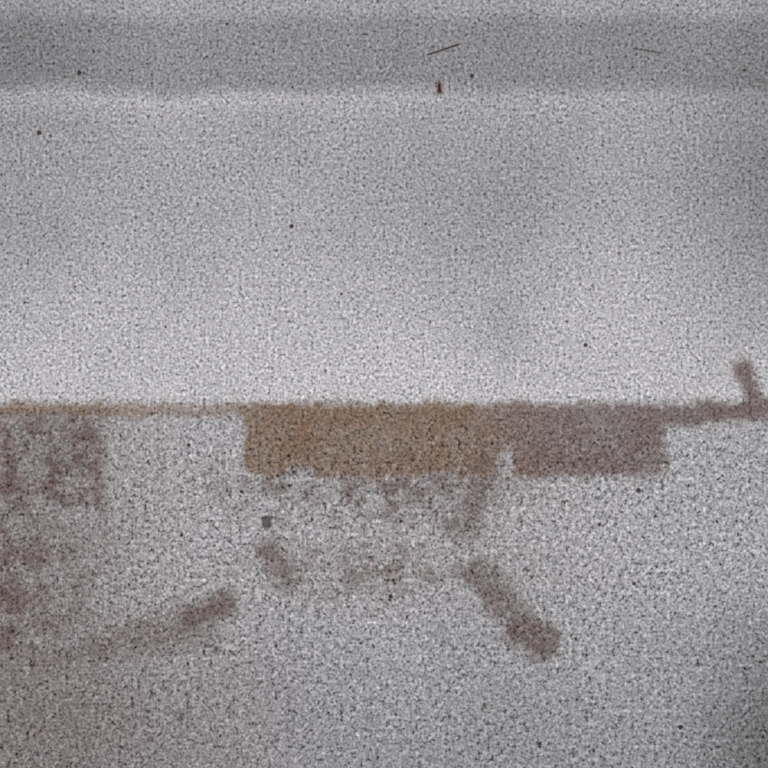
Reproduce this texture procedurally as a Shadertoy shader.

```glsl
// Worn grey carpet with a brown water-stained band, drips, blotches and debris.
#define PILE_SCALE 235.0
#define PILE_DEPTH 0.36
#define EDGE_WOBBLE 0.016
#define SEAM_Y 0.474
#define FOLD_Y 0.884
#define SPECK_CELLS 15.0
#define SPECK_CHANCE 0.15
#define CLEAN_TINT vec3(1.0, 0.99, 1.005)
#define RUST vec3(0.47, 0.385, 0.325)
#define GRIME vec3(0.40, 0.345, 0.34)
#define DEBRIS vec3(0.20, 0.17, 0.17)

vec2 hash2(vec2 p) {
  vec3 q = fract(p.xyx * vec3(.1031, .1030, .0973));
  q += dot(q, q.yzx + 33.33);
  return fract((q.xx + q.yz) * q.zy);
}

float corner(vec2 cell, vec2 o, vec2 f) {
  return dot(hash2(cell + o) * 2. - 1., f - o);
}

float noise(vec2 p) {
  vec2 i = floor(p), f = fract(p), u = f * f * (3. - 2. * f);
  return mix(mix(corner(i, vec2(0), f), corner(i, vec2(1, 0), f), u.x),
             mix(corner(i, vec2(0, 1), f), corner(i, vec2(1), f), u.x), u.y);
}

float fbm(vec2 p) {
  float sum = 0., amp = 1.;
  for (int i = 0; i < 4; i++) {
    sum += amp * noise(p);
    p = mat2(1.6, 1.2, -1.2, 1.6) * p + 17.3;
    amp *= .55;
  }
  return sum;
}

// Capsule from e.xy to e.zw
float capsule(vec2 p, vec4 e, float r) {
  vec2 d = e.zw - e.xy, a = p - e.xy;
  return length(a - d * clamp(dot(a, d) / dot(d, d), 0., 1.)) - r;
}

// Box from lower left e.xy to upper right e.zw
float box(vec2 p, vec4 e) {
  vec2 d = abs(p - .5 * (e.xy + e.zw)) - .5 * (e.zw - e.xy);
  return length(max(d, 0.)) + min(max(d.x, d.y), 0.);
}

float inside(float d, float soft) { return 1. - smoothstep(-soft, soft, d); }

float streak(vec2 p, vec4 e, float r, float soft) { return inside(capsule(p, e, r), soft); }

float dotMark(vec2 p, float x, float y, float r) { return inside(length(p - vec2(x, y)) - r, .004); }

// Soft ellipse: centre e.xy, size e.zw
float glow(vec2 p, vec4 e) {
  vec2 q = (p - e.xy) / e.zw;
  return exp(-dot(q, q));
}

// Brightness of the clean carpet: fold, pale ridge and broad shadows
float wear(vec2 p, float cloud) {
  float upper = mix(.735, .64, smoothstep(.48, .78, p.y));
  upper += .05 * glow(p, vec4(.15, .872, .5, .018));
  upper = mix(upper, .55, smoothstep(-.014, .014, p.y - FOLD_Y + .02 * cloud));
  upper += .07 * smoothstep(.965, .99, p.y + .01 * cloud);
  float lower = mix(.57, .645, smoothstep(0., .3, p.y));
  float v = mix(lower, upper, smoothstep(-.012, .012, p.y - SEAM_Y));
  v -= .05 * glow(p, vec4(.64, .71, .1, .13));
  v -= .05 * glow(p, vec4(.66, .57, .04, .05));
  v -= .12 * glow(p, vec4(1.03, .75, .12, .22));
  v -= .17 * glow(p, vec4(1.02, 0, .1, .17));
  v -= .05 * glow(p, vec4(0, .85, .12, .3));
  return v + .03 * cloud;
}

// Rust band: ragged underside, arm and spur on the right
float bandDistance(vec2 p, float ragged) {
  vec2 s = p + vec2(0, .04 * ragged * inside(p.y - .43, .03));
  float d = box(s, vec4(.318, .385, .655, SEAM_Y));
  d = min(d, box(p, vec4(.64, .38, .865, SEAM_Y)));
  d = min(d, box(p, vec4(-.1, .458, .92, SEAM_Y)));
  d = min(d, capsule(p, vec4(.86, .457, 1.02, .47), .014));
  d = min(d, capsule(p, vec4(.985, .475, .968, .52), .013));
  return max(d, -capsule(p, vec4(.655, .385, .657, .403), .011));
}

// Coverage of the purple-brown grime below the seam
float grimeAmount(vec2 p, float cloud) {
  float patches = smoothstep(-.35, .35, cloud);
  float g = (.55 + .4 * patches) * inside(box(p, vec4(-.1, .33, .14, .47)), .02);
  g = max(g, (.65 + .3 * patches) * glow(p, vec4(-.03, .24, .19, .24)));
  g = max(g, .55 * glow(p, vec4(.06, .06, .2, .15)));
  g = max(g, .75 * streak(p, vec4(.08, .145, .25, .185), .028, .04));
  g = max(g, .9 * streak(p, vec4(.25, .195, .29, .213), .018, .014));
  g = max(g, .7 * streak(p, vec4(.625, .255, .675, .19), .02, .014));
  g = max(g, .9 * streak(p, vec4(.68, .18, .705, .165), .023, .01));
  g = max(g, .75 * streak(p, vec4(.63, .38, .605, .32), .026, .025));
  g = max(g, .75 * streak(p, vec4(.355, .28, .375, .25), .018, .02));
  g = max(g, (.15 + .75 * patches) * glow(p, vec4(.48, .365, .18, .05)));
  g = max(g, (.12 + .5 * patches) * glow(p, vec4(.49, .26, .17, .04)));
  return g * inside(p.y - .467, .012);
}

// Loose specks, one candidate per jittered cell
float specks(vec2 p) {
  vec2 cell = floor(p * SPECK_CELLS), r = hash2(cell + 41.);
  vec2 centre = (cell + .2 + .6 * hash2(cell + 7.)) / SPECK_CELLS;
  return step(r.x, SPECK_CHANCE) * inside(length(p - centre) - mix(.001, .003, r.y * r.y), .0015);
}

void mainImage(out vec4 fragColor, in vec2 fragCoord) {
  vec2 p = fragCoord / iResolution.xy;
  float cloud = fbm(p * 7.), mottle = fbm(p * 34. + 5.), fray = noise(p * 120. + 31.);
  vec2 q = p + EDGE_WOBBLE * vec2(mottle, .5 * fbm(p * 45. + 60.));

  // Carpet and stains
  vec3 col = wear(p, cloud) * CLEAN_TINT;
  float band = inside(bandDistance(q, fbm(p * vec2(24, 14) + 12.)) + .008 * fray, .008);
  vec3 rust = mix(RUST, GRIME + .02, smoothstep(.55, .8, p.x)) + .05 * mottle;
  float strength = .8 + .3 * cloud + .35 * mottle - .3 * inside(box(p, vec4(.15, .44, .31, .5)), .01);
  col = mix(col, rust, band * clamp(strength, 0., 1.));
  float grime = grimeAmount(q, mottle + .4 * cloud) * (.88 + .4 * mottle + .3 * fray);
  col = mix(col, GRIME, clamp(grime, 0., 1.) * (1. - .6 * band));

  // Pile: fine tufts with dark pits, coarser below the seam, faint weave
  float below = inside(p.y - .45, .05);
  float tuft = noise(p * PILE_SCALE) + .7 * noise(p * PILE_SCALE * 1.45 + 23.);
  tuft += (.25 + .45 * below) * noise(p * PILE_SCALE * .55 + 9.);
  tuft -= .7 * max(-tuft - .25, 0.);
  float weave = noise(p * vec2(110, 9)) + noise(p * vec2(9, 130));
  col *= 1. + PILE_DEPTH * (1. + .2 * below) * tuft + .025 * weave + .03 * mottle;

  // Debris: specks, dark spots, twigs and a reddish crumb
  float dirt = max(specks(p), .7 * dotMark(q, .347, .321, .009));
  dirt = max(dirt, .7 * dotMark(q, .283, .156, .005));
  dirt = max(dirt, .6 * dotMark(q, .235, .07, .005));
  dirt = max(dirt, streak(p, vec4(.558, .929, .597, .942), .001, .0015));
  dirt = max(dirt, .6 * streak(p, vec4(.825, .937, .862, .931), .001, .0015));
  col = mix(col, DEBRIS, .85 * dirt);
  col = mix(col, vec3(.27, .14, .11), dotMark(q, .572, .887, .005));
  fragColor = vec4(clamp(col, 0., 1.), 1);
}
```
